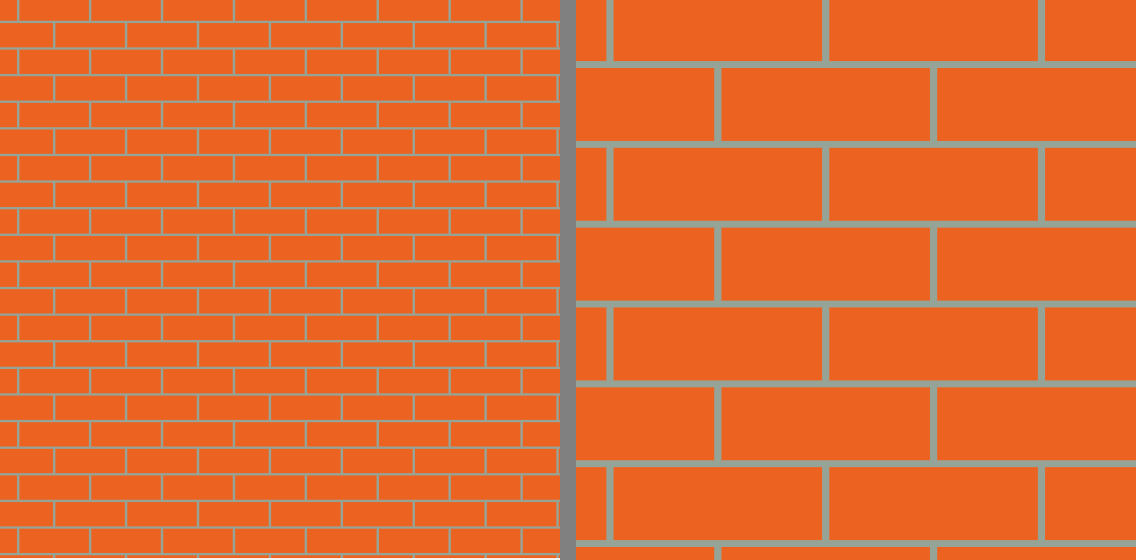
Left: the whole. Right: its middle third, enlarged.
A Shadertoy shader for this pattern:

```glsl
// Coverage of a line of the given width at distance d, filtered over one pixel
float lineCoverage(float d, float width, float pixel) {
    return clamp((0.5 * width - d) / pixel + 0.5, 0.0, 1.0);
}

// Distance to the nearest multiple of the period
float repeatDistance(float x, float period) {
    return abs(fract(x / period + 0.5) - 0.5) * period;
}

void mainImage(out vec4 fragColor, in vec2 fragCoord) {
    vec2 uv = fragCoord / iResolution.xy;
    vec2 pixel = 1.0 / iResolution.xy;
    vec2 brick = vec2(0.12842, 0.04752);

    // Running bond: every other course shifts by half a brick
    float depth = 0.9609 - uv.y;
    float course = floor(depth / brick.y);
    float shift = 0.0325 + 0.5 * brick.x * mod(course + 1.0, 2.0);

    // Bed joints run across, head joints run up each course
    float bedJoint = lineCoverage(repeatDistance(depth, brick.y), 0.0041, pixel.y);
    float headJoint = lineCoverage(repeatDistance(uv.x - shift, brick.x), 0.0043, pixel.x);
    float mortar = max(bedJoint, headJoint);

    vec3 color = mix(vec3(0.925, 0.385, 0.13), vec3(0.59, 0.645, 0.595), mortar);

    // Pale strip along the bottom edge
    float strip = clamp((0.0035 - uv.y) / pixel.y + 0.5, 0.0, 1.0);
    color = mix(color, vec3(0.97, 0.96, 0.94), strip);

    fragColor = vec4(color, 1.0);
}
```
